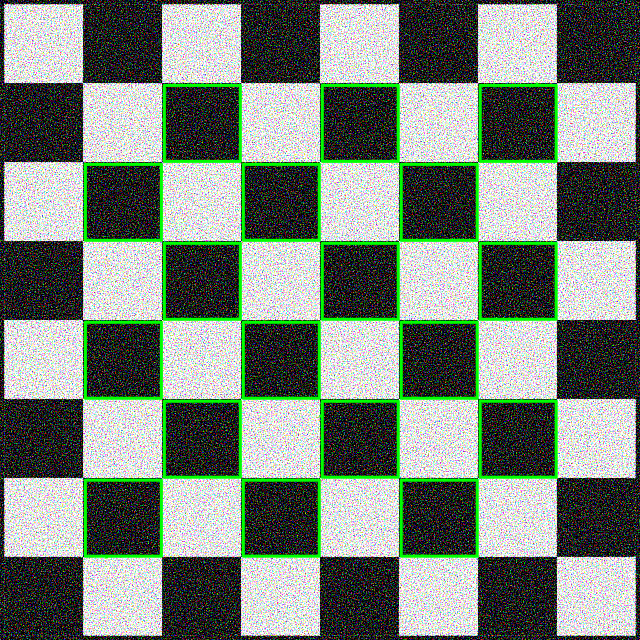
A WebGL 1 fragment shader for this pattern:

```glsl
precision highp float;

// Black and white checkerboard inside a thin dark margin, covered by coloured grain.
// Dark squares away from the rim get a green outline with a few small burrs.
// Triangle waves make the checks, box distances the outlines, gradient noise the grain.

uniform vec2 u_resolution;

const float CELLS = 8.0;
const float MARGIN = 0.0065;                      // canvas units
const vec3 DARK = vec3(0.0);
const vec3 LIGHT = vec3(1.0);
const vec3 OUTLINE = vec3(0.0, 1.0, 0.0);
const float LINE_WIDTH = 0.038;                   // cell units
const vec2 LINE_SHIFT = vec2(0.010, -0.010);      // cell units
const float BURR_RADIUS = 0.020;                  // cell units
const float BURR_CHANCE = 0.35;
const float GRAIN_SCALE = 420.0;                  // grains across the canvas
const float GRAIN_STRENGTH = 1.0;

float hash(vec2 p) {
    vec3 q = fract(p.xyx * vec3(0.1031, 0.1030, 0.0973));
    q += dot(q, q.yzx + 33.33);
    return fract((q.x + q.y) * q.z);
}

float cornerSlope(vec2 corner, vec2 offset) {
    float angle = 6.2832 * hash(corner);
    return dot(vec2(cos(angle), sin(angle)), offset);
}

float gradientNoise(vec2 p) {
    vec2 i = floor(p);
    vec2 f = p - i;
    vec2 w = f * f * f * (f * (f * 6.0 - 15.0) + 10.0);
    vec2 e = vec2(1.0, 0.0);
    float low = mix(cornerSlope(i, f), cornerSlope(i + e, f - e), w.x);
    float high = mix(cornerSlope(i + e.yx, f - e.yx), cornerSlope(i + 1.0, f - 1.0), w.x);
    return mix(low, high, w.y);
}

vec2 rotate(vec2 p, float angle) {
    float c = cos(angle);
    float s = sin(angle);
    return vec2(c * p.x - s * p.y, s * p.x + c * p.y);
}

// Two turned layers hide the noise lattice
float grain(vec2 uv, float seed) {
    vec2 p = uv * GRAIN_SCALE;
    return gradientNoise(rotate(p, 0.4 + seed) + 700.0 + 61.7 * seed)
         + gradientNoise(rotate(p, 1.3 + seed) * 1.13 + 900.0 + 37.3 * seed);
}

float boxDistance(vec2 p, vec2 halfSize) {
    vec2 d = abs(p) - halfSize;
    return length(max(d, 0.0)) + min(max(d.x, d.y), 0.0);
}

// Signed distance to the nearest grid line, alternating in sign from cell to cell
vec2 checkWave(vec2 g) {
    return 0.5 - abs(mod(g + 0.5, 2.0) - 1.0);
}

// Small dot at a random place along one random side of the square
float burrDistance(vec2 p, vec2 cell, float seed) {
    vec2 key = cell * 7.0 + seed * 19.0;
    if (hash(key + 3.0) > BURR_CHANCE) return 1.0;
    float along = (hash(key + 11.0) - 0.5) * 0.9;
    float side = 0.49 * sign(hash(key + 23.0) - 0.5);
    vec2 centre = hash(key + 31.0) < 0.5 ? vec2(along, side) : vec2(side, along);
    centre *= 0.96 + 0.06 * hash(key + 43.0);
    return length(p - centre) - BURR_RADIUS;
}

// Neighbouring cells are visited because outlines reach slightly past their squares
float outlineDistance(vec2 g) {
    float d = 1.0;
    for (int y = -1; y <= 1; y++) {
        for (int x = -1; x <= 1; x++) {
            vec2 cell = floor(g) + vec2(float(x), float(y));
            bool isDark = mod(cell.x + cell.y, 2.0) < 0.5;
            bool isInner = min(cell.x, cell.y) > 0.5 && max(cell.x, cell.y) < CELLS - 1.5;
            if (isDark && isInner) {
                vec2 p = g - cell - 0.5 - LINE_SHIFT;
                float frame = abs(boxDistance(p, vec2(0.5 - 0.5 * LINE_WIDTH))) - 0.5 * LINE_WIDTH;
                d = min(d, frame);
                d = min(d, burrDistance(p, cell, 1.0));
                d = min(d, burrDistance(p, cell, 2.0));
            }
        }
    }
    return d;
}

void main() {
    float side = min(u_resolution.x, u_resolution.y);
    vec2 uv = (gl_FragCoord.xy - 0.5 * (u_resolution - side)) / side;
    float cellsPerUnit = CELLS / (1.0 - 2.0 * MARGIN);
    vec2 g = (uv - MARGIN) * cellsPerUnit;
    float pixel = cellsPerUnit / side;

    // Checks
    vec2 wave = clamp(checkWave(g) * 2.0 / pixel, -1.0, 1.0);
    float board = clamp(0.5 - boxDistance(g - 0.5 * CELLS, vec2(0.5 * CELLS)) / pixel, 0.0, 1.0);
    vec3 colour = mix(DARK, LIGHT, board * (0.5 - 0.5 * wave.x * wave.y));

    // Independent grain in each channel, clipped to the displayable range
    vec3 speckle = vec3(grain(uv, 0.0), grain(uv, 1.0), grain(uv, 2.0));
    colour = clamp(colour + GRAIN_STRENGTH * speckle, 0.0, 1.0);

    // Outlines lie clean on top of the grain
    float line = clamp(0.5 - outlineDistance(g) / pixel, 0.0, 1.0);
    gl_FragColor = vec4(mix(colour, OUTLINE, line), 1.0);
}
```
